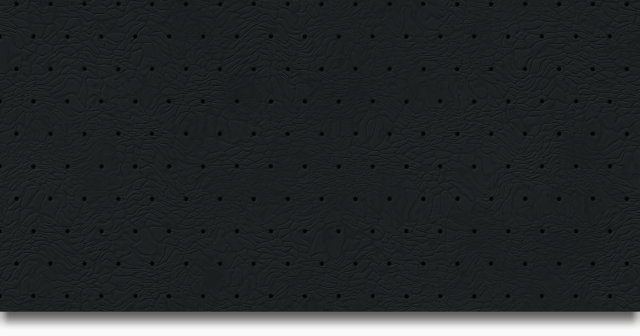
Give the GLSL for this texture, as a WebGL 1 fragment shader.

```glsl
precision highp float;
// Dark perforated leather sheet with staggered pinholes and a soft shadow under its lower edge.

uniform vec2 u_resolution;

// Lengths are fractions of the canvas height.
const vec2 HOLE_PITCH = vec2(0.1009, 0.0966);
const vec2 HOLE_ORIGIN = vec2(-0.001, 0.1185);
const float HOLE_RADIUS = 0.0064;
const float HOLE_SOFTNESS = 0.0034;
const float SHEET_EDGE = 0.0725;
const float SHADOW_DEPTH = 0.056;
const float SHADOW_INSET = 0.030;

const vec2 COARSE_GRAIN = vec2(25.0, 49.0);
const vec2 FINE_GRAIN = vec2(48.0, 88.0);
const vec2 LIGHT_STEP = vec2(-0.0012, 0.0034);
const float RELIEF = 0.036;
const float CREASE_DEPTH = 0.020;

const vec3 LEATHER = vec3(0.118, 0.130, 0.136);
const vec3 HOLE = vec3(0.012, 0.014, 0.016);
const vec3 PAPER = vec3(0.975);
const vec3 SHADOW = vec3(0.39, 0.385, 0.38);

vec2 hash2(vec2 p) {
  vec3 q = fract(p.xyx * vec3(0.1031, 0.1030, 0.0973));
  q += dot(q, q.yzx + 33.33);
  return fract((q.xx + q.yz) * q.zy);
}

float noise(vec2 p) {
  vec2 i = floor(p);
  vec2 f = fract(p);
  f = f * f * (3.0 - 2.0 * f);
  float low = mix(hash2(i).x, hash2(i + vec2(1.0, 0.0)).x, f.x);
  float high = mix(hash2(i + vec2(0.0, 1.0)).x, hash2(i + vec2(1.0)).x, f.x);
  return mix(low, high, f.y);
}

// Gap between the two nearest cell centres: zero along the creases.
float cellGap(vec2 p) {
  vec2 cell = floor(p);
  float nearest = 8.0;
  float second = 8.0;
  for (int y = -1; y <= 1; y++) {
    for (int x = -1; x <= 1; x++) {
      vec2 id = cell + vec2(float(x), float(y));
      float d = length(id + hash2(id) - p);
      second = min(second, max(nearest, d));
      nearest = min(nearest, d);
    }
  }
  return second - nearest;
}

// Leather surface height: slanted, warped creases at two scales.
float leatherHeight(vec2 p) {
  vec2 bend = vec2(noise(p * 9.0), noise(p * 9.0 + 31.0)) - 0.5;
  vec2 ripple = vec2(noise(p * 38.0 + 7.0), noise(p * 38.0 + 53.0)) - 0.5;
  vec2 q = p + bend * vec2(0.06, 0.10) + ripple * 0.018;
  float coarse = smoothstep(0.0, 0.34, cellGap(q * COARSE_GRAIN));
  float fine = smoothstep(0.0, 0.45, cellGap(q * FINE_GRAIN + 17.0));
  float coarseWear = smoothstep(0.2, 0.75, noise(p * 7.0 + 11.0));
  float fineWear = smoothstep(0.15, 0.8, noise(p * 11.0 + 71.0));
  return coarse * mix(0.25, 0.75, coarseWear) + fine * mix(0.15, 0.45, fineWear);
}

// Offset from the nearest hole, with every other row shifted by half a pitch.
vec2 holeOffset(vec2 p) {
  vec2 grid = (p - HOLE_ORIGIN) / HOLE_PITCH;
  float row = floor(grid.y + 0.5);
  float shift = 0.5 * mod(row, 2.0);
  vec2 id = vec2(floor(grid.x - shift + 0.5), row);
  vec2 jitter = (hash2(id + 40.0) - 0.5) * 0.0012;
  return (grid - id - vec2(shift, 0.0)) * HOLE_PITCH - jitter;
}

vec3 leatherColor(vec2 p) {
  // Grain lit from above.
  float height = leatherHeight(p);
  float slope = height - leatherHeight(p + LIGHT_STEP);
  float tone = slope * RELIEF - max(0.62 - height, 0.0) * CREASE_DEPTH;
  tone += (noise(p * 4.0 + 5.0) - 0.5) * 0.008;
  tone += (noise(p * 210.0) - 0.5) * 0.008;
  vec3 color = LEATHER + tone;

  // Pinholes with a faint lit lower lip.
  vec2 offset = holeOffset(p);
  float lip = length(offset - vec2(0.0025, -0.0035));
  color += 0.025 * (1.0 - smoothstep(0.004, 0.011, lip));
  float hole = 1.0 - smoothstep(HOLE_RADIUS - HOLE_SOFTNESS,
                                HOLE_RADIUS + HOLE_SOFTNESS, length(offset));
  return mix(color, HOLE, hole);
}

vec3 shadowColor(vec2 p, float width) {
  float fade = 1.0 - smoothstep(0.0, SHADOW_DEPTH, SHEET_EDGE - p.y);
  float side = min(p.x, width - p.x);
  float ends = mix(0.45, 1.0, smoothstep(0.0, SHADOW_INSET, side));
  return mix(PAPER, SHADOW, fade * ends);
}

void main() {
  vec2 p = gl_FragCoord.xy / u_resolution.y;
  float pixel = 1.0 / u_resolution.y;
  float sheet = smoothstep(-0.5 * pixel, 0.5 * pixel, p.y - SHEET_EDGE);
  vec3 below = shadowColor(p, u_resolution.x / u_resolution.y);
  gl_FragColor = vec4(mix(below, leatherColor(p), sheet), 1.0);
}
```
